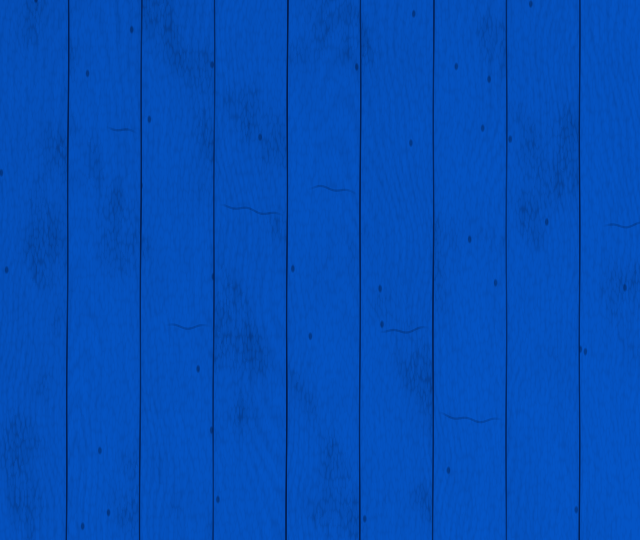
A Shadertoy shader for this texture:

```glsl
const vec3 PAINT_LIGHT = vec3(0.020, 0.328, 0.768);
const vec3 PAINT_DARK  = vec3(0.012, 0.200, 0.490);
const vec3 SEAM_COLOR  = vec3(0.006, 0.105, 0.300);

const float PLANK_WIDTH = 0.1143;   // canvas widths
const float FIRST_SEAM  = 0.1055;
const float SEAM_HALF   = 0.0012;
const float SEAM_LEAN   = 0.0050;
const float RING_COUNT  = 13.0;     // growth rings per plank width
const float RING_DEPTH  = 0.11;
const float FIBRE_DEPTH = 0.20;
const float STAIN_DEPTH = 0.34;
const float NICK_DEPTH  = 0.75;
const float CRACK_DEPTH = 0.40;
const float BASE_SHADE  = 0.06;

float hash(vec2 p) {
    return fract(sin(dot(p, vec2(127.1, 311.7))) * 43758.545);
}

// Cellular noise: distance to the nearest point, and that point's random value
vec2 cellular(vec2 p) {
    vec2 cell = floor(p);
    vec2 nearest = vec2(8.0, 0.0);
    for (int j = -1; j <= 1; j++)
    for (int i = -1; i <= 1; i++) {
        vec2 c = cell + vec2(i, j);
        vec2 point = c + vec2(hash(c), hash(c + 37.3));
        float d = distance(p, point);
        if (d < nearest.x) nearest = vec2(d, hash(c + 71.9));
    }
    return nearest;
}

// Warped sines, roughly -1 to 1
float layeredSines(vec2 p) {
    float sum = 0.0, amp = 0.55;
    for (int i = 0; i < 4; i++) {
        sum += amp * sin(p.x + 1.3 * sin(p.y)) * cos(0.8 * p.y + sin(0.7 * p.x));
        p = mat2(1.5, 1.1, -1.1, 1.5) * p + 2.7;
        amp *= 0.6;
    }
    return sum;
}

// Stretched ovals bent by slow waves; straight far from the heart
float growthRings(vec2 p, float seed) {
    vec2 heart = vec2(mix(-0.3, 1.2, hash(vec2(seed, 3.0))),
                      mix(0.5, 7.0, hash(vec2(seed, 5.0))));
    float bend = 0.10 * sin(1.4 * p.y + seed * 4.0) + 0.04 * sin(3.7 * p.y + 3.0 * p.x);
    float radius = length((p - heart) * vec2(1.0, 0.13) + vec2(bend, 0.0));
    float phase = 6.2832 * RING_COUNT * radius + 0.8 * layeredSines(p * vec2(3.0, 1.2) + seed);
    float ring = 0.5 + 0.5 * sin(phase);
    return ring * ring;
}

// A shallow wavering hairline across part of some planks
float hairCrack(vec2 p, float seed, float pixel) {
    float level = mix(0.8, 6.8, hash(vec2(seed, 11.0)));
    float path = level + 0.06 * sin(3.5 * p.x + seed) + 0.02 * sin(17.0 * p.x);
    float line = 1.0 - smoothstep(0.006, 0.012 + pixel, abs(p.y - path));
    float start = 0.5 * hash(vec2(seed, 13.0));
    float reach = smoothstep(start, start + 0.2, p.x) * (1.0 - smoothstep(0.75, 1.0, p.x));
    return line * reach * step(0.4, hash(vec2(seed, 17.0)));
}

void mainImage(out vec4 fragColor, in vec2 fragCoord) {
    vec2 uv = fragCoord / iResolution.x;
    float height = iResolution.y / iResolution.x;
    float pixel = 1.0 / iResolution.x;

    // Plank layout
    float leanX = uv.x - SEAM_LEAN * (uv.y - 0.5 * height) * (1.0 - uv.x);
    leanX += 0.0004 * sin(uv.y * 19.0 + uv.x * 30.0);
    float across = (leanX - FIRST_SEAM) / PLANK_WIDTH;
    float plank = floor(across) + 2.0;
    float seam = floor(across + 0.5);
    float seamDist = abs(across - seam) * PLANK_WIDTH;
    vec2 local = vec2(fract(across), uv.y / PLANK_WIDTH);
    float seed = 10.0 * hash(vec2(plank, 1.0));
    vec2 shifted = local + vec2(plank * 7.0, seed);

    // Ring lines, strongest in changing bands
    float band = 0.5 + 0.5 * sin(4.0 * local.x + 0.6 * local.y + seed * 3.0);
    float rings = growthRings(local, seed) * mix(0.35, 1.0, band);

    // Fine fibres
    float coarse = cellular(shifted * vec2(19.0, 2.2)).y;
    float fine = cellular(shifted * vec2(30.0, 9.0)).x;
    float fibre = 0.35 * coarse + 0.65 * smoothstep(0.25, 0.9, fine);

    // Rubbed stains, broken up by the fibres
    float cloud = layeredSines(shifted * vec2(2.1, 1.1) + plank * 3.1);
    float stain = smoothstep(0.25, 0.95, cloud) * (0.35 + fibre);

    // Sparse nicks
    vec2 nickCell = cellular(shifted * vec2(2.6, 1.3));
    float nick = (1.0 - smoothstep(0.03, 0.09, nickCell.x)) * step(0.82, nickCell.y);

    // Light falls off toward the top and the left
    float shade = BASE_SHADE + 0.07 * (uv.y / height - 0.5) + 0.07 * (0.5 - uv.x);
    shade += 0.05 * (hash(vec2(plank, 9.0)) - 0.5) + 0.04 * cloud;
    shade += RING_DEPTH * rings + FIBRE_DEPTH * fibre + STAIN_DEPTH * stain;
    shade += NICK_DEPTH * nick + CRACK_DEPTH * hairCrack(local, seed, pixel / PLANK_WIDTH);
    shade += 0.14 * exp(-seamDist / 0.0022);
    vec3 color = mix(PAINT_LIGHT, PAINT_DARK, clamp(shade, 0.0, 1.2));

    // Seams, with uneven depth
    float depth = mix(0.65, 0.95, hash(vec2(seam, 21.0))) + 0.08 * sin(uv.y * 11.0 + seam * 2.0);
    float groove = 1.0 - smoothstep(SEAM_HALF - 0.5 * pixel, SEAM_HALF + 0.5 * pixel, seamDist);
    color = mix(color, SEAM_COLOR, groove * clamp(depth, 0.0, 1.0));

    fragColor = vec4(color, 1.0);
}
```
